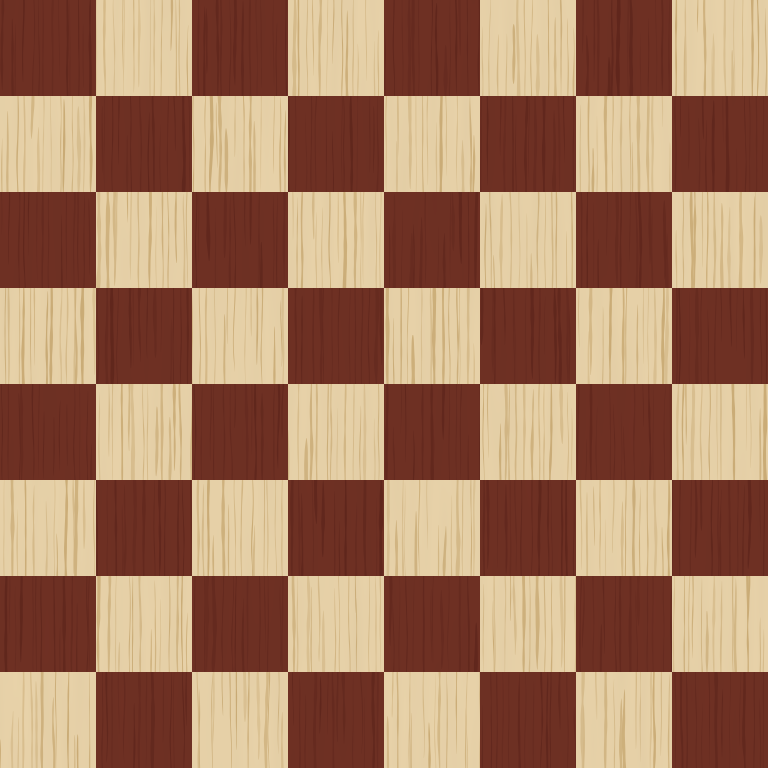
This pattern is drawn by a Shadertoy shader. Its source:

```glsl
vec3 hash3(vec3 p) {
    p = fract(p * vec3(0.1031, 0.1030, 0.0973));
    p += dot(p, p.yxz + 33.33);
    return fract((p.xxy + p.yxx) * p.zyx);
}

float cornerGradient(vec2 corner, vec2 offset) {
    return dot(hash3(vec3(corner, 7.0)).xy * 2.0 - 1.0, offset);
}

float gradientNoise(vec2 p) {
    vec2 i = floor(p), f = fract(p);
    vec2 u = f * f * f * (f * (f * 6.0 - 15.0) + 10.0);
    vec2 e = vec2(1.0, 0.0);
    return mix(
        mix(cornerGradient(i, f), cornerGradient(i + e, f - e), u.x),
        mix(cornerGradient(i + e.yx, f - e.yx), cornerGradient(i + 1.0, f - 1.0), u.x),
        u.y);
}

// Share of a pixel-wide window at x covered by a centred line
float lineCoverage(float x, float halfWidth, float pixel) {
    float span = min(halfWidth, x + 0.5 * pixel) - max(-halfWidth, x - 0.5 * pixel);
    return clamp(span / pixel, 0.0, 1.0);
}

// Tapered vertical streaks, scattered afresh in each square
float woodGrain(vec2 uv, vec2 cell, float pixel) {
    float grain = 0.0;
    for (float i = 0.0; i < 14.0; i++) {
        vec3 place = hash3(vec3(cell, i));
        vec3 style = hash3(vec3(cell + 11.0, i + 40.0));
        float row = i * 5.37 + dot(cell, vec2(17.3, 31.7));
        float bend = 0.025 * gradientNoise(vec2(uv.y * 1.6, row));
        float swell = 1.0 + 0.8 * gradientNoise(vec2(uv.y * 5.0, row + 0.4));
        float t = (uv.y - place.y) / mix(0.3, 1.2, place.z);
        float taper = sqrt(max(0.0, 1.0 - t * t));
        float halfWidth = mix(0.005, 0.019, pow(style.x, 3.0)) * taper * swell;
        float x = uv.x - (i + place.x) / 14.0 - bend;
        grain = max(grain, lineCoverage(x, halfWidth, pixel) * mix(0.4, 1.0, style.y));
    }
    return grain;
}

void mainImage(out vec4 fragColor, in vec2 fragCoord) {
    vec2 board = fragCoord / iResolution.xy * 8.0;
    float pixel = 8.0 / min(iResolution.x, iResolution.y);
    vec2 cell = floor(board);

    // Smooth checker from the signed distance to each grid line
    vec2 edge = 0.5 - 2.0 * abs(fract(board * 0.5 + 0.25) - 0.5);
    vec2 side = clamp(edge * 2.0 / pixel, -1.0, 1.0);
    float light = 0.5 + 0.5 * side.x * side.y;

    // Base wood and its streaks
    vec3 wood = mix(vec3(0.43, 0.188, 0.138), vec3(0.90, 0.815, 0.655), light);
    vec3 streak = mix(vec3(0.375, 0.15, 0.11), vec3(0.79, 0.67, 0.46), light);
    float grain = woodGrain(board - cell, cell, pixel);
    float tint = gradientNoise(board * vec2(9.0, 0.7) + cell * 3.7);
    vec3 color = mix(wood, streak, grain) * (1.0 + 0.02 * tint);

    fragColor = vec4(color, 1.0);
}
```
